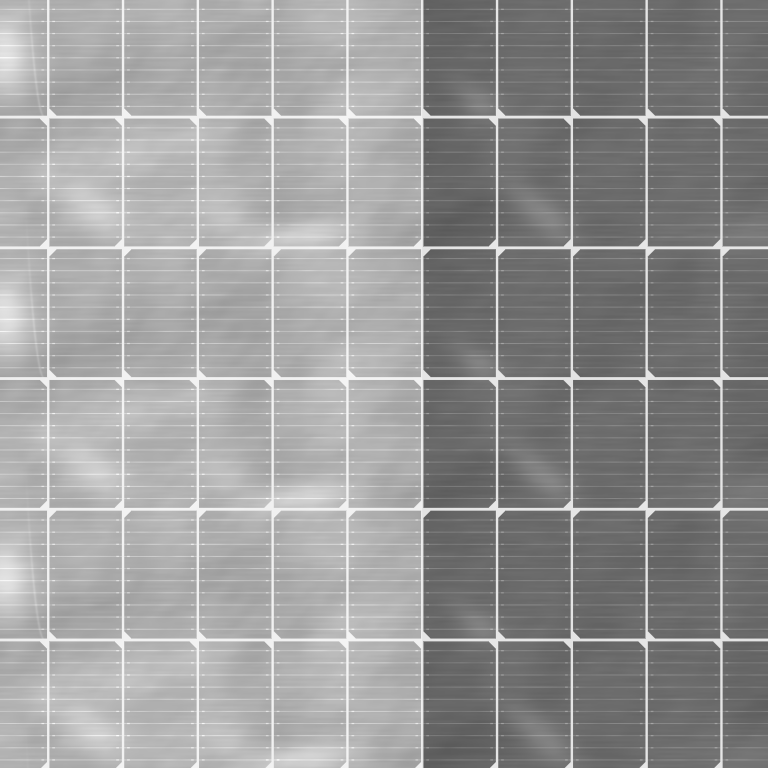
A WebGL 2 fragment shader for this pattern:

```glsl
#version 300 es
precision highp float;
// Solar panel wall: half-cut cells with busbars, cloud reflections, a bright and a shaded half.

#define PITCH vec2(0.0974, 0.1702)   // cell spacing
#define ORIGIN vec2(0.0628, 0.1667)  // one grid crossing
#define GAP vec2(0.0031, 0.0037)     // white gap between cells
#define CHAMFER 0.0095               // cut corner size
#define BUSBARS 10.0                 // wires per cell
#define BUSBAR_STEP 0.0158           // wire spacing
#define BUSBAR_WIDTH 0.0012
#define SPLIT_X 0.5497               // edge between bright and shaded half
#define BRIGHT_TONE 0.655
#define SHADED_TONE 0.392
#define GAP_TONE 0.95

uniform vec2 u_resolution;
out vec4 fragColor;

float hash(vec2 p) {
  return fract(sin(dot(p, vec2(127.1, 311.7))) * 43758.5453);
}

// Value noise that wraps vertically after rows lattice steps.
float noise(vec2 p, float rows) {
  vec2 i = floor(p), f = fract(p);
  f = f * f * (3.0 - 2.0 * f);
  float y0 = mod(i.y, rows), y1 = mod(i.y + 1.0, rows);
  return mix(mix(hash(vec2(i.x, y0)), hash(vec2(i.x + 1.0, y0)), f.x),
             mix(hash(vec2(i.x, y1)), hash(vec2(i.x + 1.0, y1)), f.x), f.y);
}

float fbm(vec2 p, float rows) {
  float sum = 0.0, amp = 0.5;
  for (int i = 0; i < 4; i++) {
    sum += amp * noise(p, rows);
    p *= 2.0;
    rows *= 2.0;
    amp *= 0.5;
  }
  return sum;
}

// Soft tilted spot, repeating every two cell rows.
float glow(vec2 p, vec2 center, vec2 radius, float tilt) {
  float period = 2.0 * PITCH.y;
  vec2 d = p - center;
  d.y = mod(d.y + 0.5 * period, period) - 0.5 * period;
  float c = cos(tilt), s = sin(tilt);
  d = vec2(c * d.x + s * d.y, c * d.y - s * d.x) / radius;
  return exp(-dot(d, d));
}

// Share of the pixel covered by a line, correct below one pixel too.
float lineCover(float d, float width, float px) {
  return max(min(d + 0.5 * px, 0.5 * width) - max(d - 0.5 * px, -0.5 * width), 0.0) / px;
}

// Bright half: sky with soft clouds.
float brightSheen(vec2 p, float clouds) {
  float tone = BRIGHT_TONE + 0.24 * (clouds - 0.42);
  tone += 0.16 * glow(p, vec2(0.120, 0.222), vec2(0.055, 0.030), -0.5);
  tone += 0.17 * glow(p, vec2(0.385, 0.184), vec2(0.060, 0.020), 0.15);
  tone += 0.09 * glow(p, vec2(0.295, 0.210), vec2(0.040, 0.030), -0.6);
  tone += 0.06 * glow(p, vec2(0.200, 0.300), vec2(0.110, 0.026), 0.35);
  tone += 0.05 * glow(p, vec2(0.420, 0.140), vec2(0.160, 0.035), 0.2);
  // Glare along the left side
  tone += 0.20 * glow(p, vec2(0.006, 0.080), vec2(0.032, 0.050), 0.0);
  tone += 0.07 * exp(-p.x * p.x / 0.0025);
  float arc = p.x - 0.058 + 0.052 * sqrt(p.y);
  return tone + 0.06 * exp(-arc * arc / 0.000003) * smoothstep(0.24, 0.04, p.y);
}

// Shaded half: dim slanted reflections.
float shadedSheen(vec2 p, float clouds) {
  float tone = SHADED_TONE + 0.11 * (clouds - 0.45);
  tone += 0.030 * smoothstep(0.60, 0.75, p.x);
  tone += 0.11 * glow(p, vec2(0.700, 0.220), vec2(0.055, 0.021), -0.72);
  tone += 0.09 * glow(p, vec2(0.622, 0.022), vec2(0.038, 0.020), -0.65);
  return tone + 0.05 * glow(p, vec2(0.975, 0.190), vec2(0.060, 0.025), 0.2);
}

void main() {
  vec2 uv = gl_FragCoord.xy / u_resolution.y;
  float px = 1.0 / u_resolution.y;

  // Cell index and position from the cell center
  vec2 grid = (uv - ORIGIN) / PITCH;
  vec2 id = floor(grid);
  vec2 q = (grid - id - 0.5) * PITCH;
  vec2 halfSize = 0.5 * (PITCH - GAP);

  // Cell outline: rows alternate between cut left and cut right corners
  float side = mod(id.y, 2.0) < 0.5 ? -1.0 : 1.0;
  vec2 edge = abs(q) - halfSize;
  float cut = (q.x * side + abs(q.y) - halfSize.x - halfSize.y + CHAMFER) * 0.7071;
  float cell = clamp(0.5 - max(max(edge.x, edge.y), cut) / px, 0.0, 1.0);

  // Reflections over pairs of rows
  float period = 2.0 * PITCH.y;
  vec2 p = vec2(uv.x, mod(uv.y - ORIGIN.y, period));
  vec2 drift = vec2(uv.x * 9.0, p.y / period * 4.0 - uv.x * 4.0);
  float clouds = fbm(drift, 4.0);
  float shaded = clamp((uv.x - SPLIT_X) / px + 0.5, 0.0, 1.0);
  float tone = mix(brightSheen(p, clouds), shadedSheen(p, clouds), shaded);

  // Per-cell tint and fine horizontal brushing
  tone += 0.016 * (hash(id + 7.0) - 0.5);
  tone += 0.022 * (noise(uv * vec2(24.0, 330.0), 1000.0) - 0.5);

  // Busbars with brighter solder dashes near both ends
  float wire = q.y / BUSBAR_STEP;
  float wireOffset = (fract(wire) - 0.5) * BUSBAR_STEP;
  float inside = step(abs(wire), 0.5 * BUSBARS);
  float bar = inside * lineCover(wireOffset, BUSBAR_WIDTH, px);
  float wear = 0.65 + 0.5 * noise(vec2(uv.x * 60.0, floor(wire) + id.y * 17.0), 1000.0);
  float dash = inside * lineCover(wireOffset, 1.5 * BUSBAR_WIDTH, px)
             * lineCover(edge.x + 0.0055, 0.0035, px);
  tone += mix(0.13, 0.12, shaded) * bar * wear + 0.12 * dash;

  // White gaps, faintly dirty
  float gapTone = GAP_TONE - 0.05 * shaded + 0.04 * (clouds - 0.5);
  fragColor = vec4(vec3(clamp(mix(gapTone, tone, cell), 0.0, 1.0)), 1.0);
}
```
